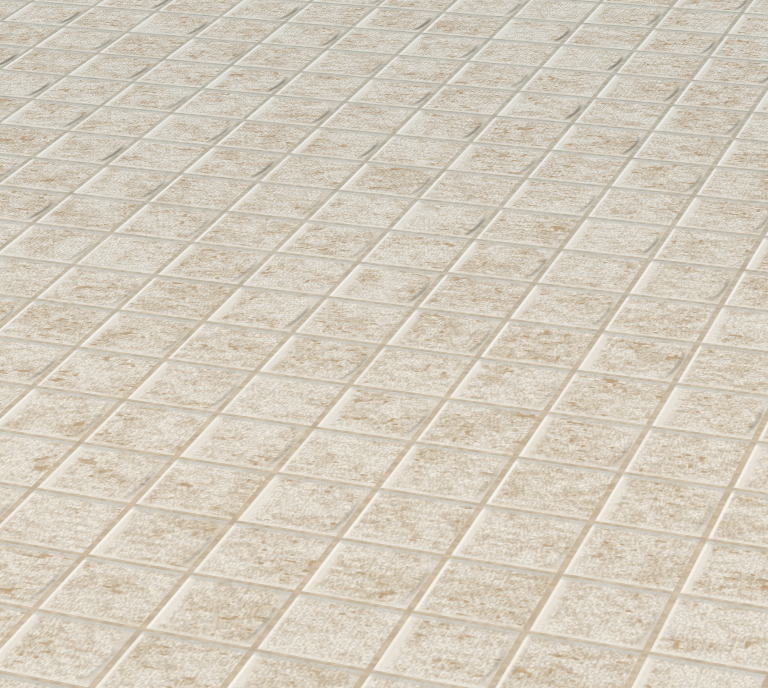
Reproduce this texture procedurally as a WebGL 2 fragment shader.

```glsl
#version 300 es
precision highp float;
// Floor of stone tiles in perspective, alternately flat and dished, with beige grout.
uniform vec2 u_resolution;
out vec4 outColor;

float hash(vec2 p) {
  return fract(sin(dot(p, vec2(127.1, 311.7))) * 43758.5453);
}

float noise(vec2 p) {
  vec2 i = floor(p), f = fract(p);
  f = f * f * (3.0 - 2.0 * f);
  return mix(mix(hash(i), hash(i + vec2(1, 0)), f.x),
             mix(hash(i + vec2(0, 1)), hash(i + vec2(1, 1)), f.x), f.y);
}

// Canvas point to floor point: x counts tiles rightward, y toward the viewer.
vec2 floorPoint(vec2 p) {
  vec2 vanishLeft = vec2(-8.608, 1.707), vanishFar = vec2(2.1, 2.312);
  mat2 axes = mat2(-0.0147 * (vanishLeft - p), -0.0309 * (vanishFar - p));
  return inverse(axes) * (p - vec2(0.5565, 0.4985));
}

// Finely grained stone with short streaks and a few rusty pits.
vec3 stone(vec2 q, float tone) {
  float grain = noise(q * vec2(47.0, 24.0));
  float streak = noise(q * vec2(9.0, 16.0) + 3.7);
  float cloud = noise(q * vec2(3.0, 4.0) + 9.1);
  float warm = 0.42 * streak + 0.25 * cloud + 0.33 * grain + 0.1 * (tone - 0.5);
  vec3 color = mix(vec3(0.885, 0.865, 0.825), vec3(0.795, 0.735, 0.65),
                   smoothstep(0.25, 0.88, warm));
  color += 0.13 * (noise(q * vec2(73.0, 37.0) + 17.0) - 0.5);
  float pit = smoothstep(0.72, 0.95, noise(q * vec2(15.0, 18.0) + 31.0));
  return mix(color, vec3(0.70, 0.57, 0.41), 0.65 * pit * smoothstep(0.25, 0.65, cloud));
}

void main() {
  vec2 p = gl_FragCoord.xy / u_resolution.y;
  vec2 q = floorPoint(p);
  vec2 blur = fwidth(q);
  vec2 id = floor(q), f = fract(q);
  float tone = hash(id), wear = hash(id + 41.0);
  float dished = mod(id.x + id.y, 2.0);
  float far = smoothstep(0.25, 1.0, p.y);
  float bow = sin(3.14159 * f.y);

  vec3 color = stone(q + id * 5.3, tone);

  // Soft left bevel: a wedge on dished tiles, a narrow strip on flat ones
  float leftEdge = mix(0.07, 0.085 + 0.05 * f.y * wear + 0.03 * bow, dished);
  float lit = 1.0 - smoothstep(leftEdge - 0.02 - blur.x, leftEdge + 0.03 + blur.x, f.x);
  color = mix(color, vec3(0.91, 0.895, 0.86), lit * mix(0.7, 0.9, dished));

  // Right bevel of dished tiles, with a curved shadow that deepens far away
  float rightEdge = 0.85 + 0.08 * bow;
  float slope = smoothstep(rightEdge - blur.x, rightEdge + 0.03 + blur.x, f.x);
  color = mix(color, vec3(0.86, 0.835, 0.785), 0.6 * slope * dished);
  float crescent = smoothstep(0.025 + blur.x, 0.0, abs(f.x - rightEdge - 0.01));
  crescent *= smoothstep(0.2, 0.5, f.y) * smoothstep(0.98, 0.75, f.y) * dished;
  color = mix(color, vec3(0.52, 0.50, 0.45),
              crescent * mix(0.4, 1.0, wear) * mix(0.35, 0.9, far));

  // Cool shade under the back edge, thin pale rim along the front edge
  float back = 1.0 - smoothstep(0.06, 0.08 + blur.y, f.y);
  color = mix(color, vec3(0.785, 0.785, 0.76), 0.65 * back);
  float front = smoothstep(0.925 - blur.y, 0.945, f.y);
  color = mix(color, vec3(0.92, 0.905, 0.87), 0.6 * front);

  // Grout, warmer toward the viewer and patchy along its length
  vec2 edge = 0.5 - abs(f - 0.5);
  vec2 joint = 1.0 - smoothstep(vec2(0.03, 0.024) - 0.5 * blur,
                                vec2(0.03, 0.024) + 0.5 * blur, edge);
  vec3 grout = mix(vec3(0.785, 0.72, 0.625), vec3(0.745, 0.72, 0.655), far);
  grout += 0.10 * (noise(q * 21.0) - 0.5);
  float patchy = mix(0.75, 1.0, noise(q * 5.0 + 3.0));
  color = mix(color, grout, patchy * max(joint.x, 0.9 * joint.y));

  // Crisp bright glint where the left bevel meets the grout
  float glint = smoothstep(0.017 + 0.6 * blur.x, 0.0, abs(f.x - 0.046));
  glint *= smoothstep(0.02, 0.12, f.y) * smoothstep(1.0, 0.92, f.y);
  color = mix(color, vec3(0.965, 0.96, 0.945), glint * mix(0.65, 1.0, tone));

  // Slightly cooler, dimmer light in the distance
  color *= mix(vec3(1.005, 1.0, 0.99), vec3(0.955, 0.965, 0.968), far);
  outColor = vec4(color, 1.0);
}
```
